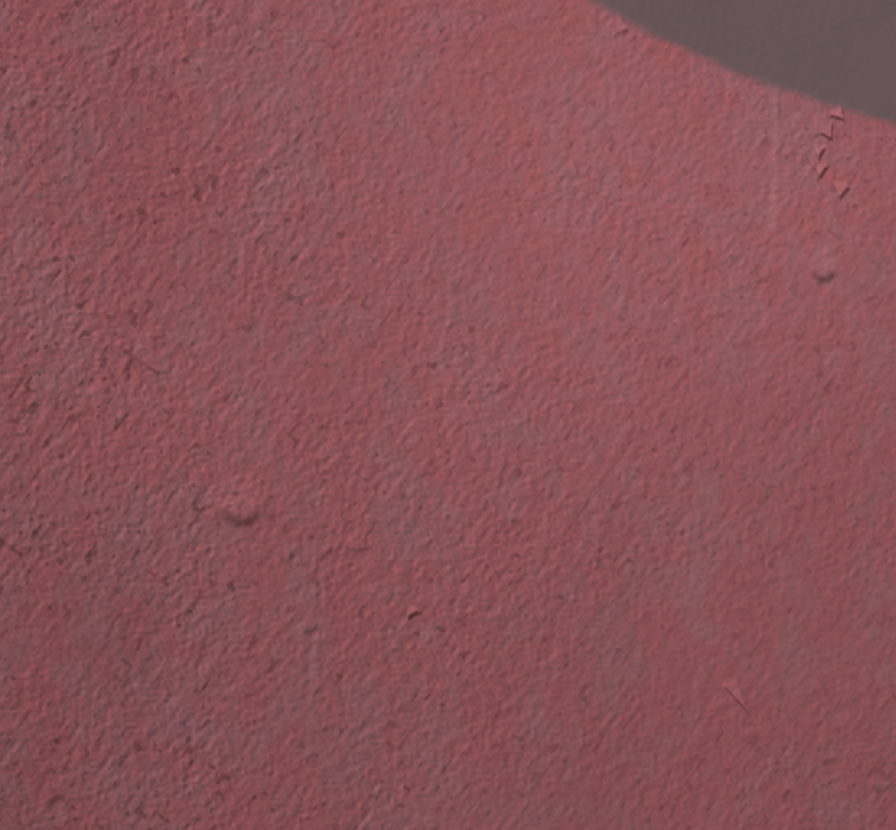
Write a WebGL 1 fragment shader that draws this texture.

```glsl
precision highp float;
// Dusty red painted plaster with fine relief, blisters, flakes and a grey corner.
uniform vec2 u_resolution;

float hash(vec2 p) {
  vec3 q = fract(vec3(p.xyx) * 0.1031);
  q += dot(q, q.yzx + 33.33);
  return fract((q.x + q.y) * q.z);
}

float noise(vec2 p) {
  vec2 i = floor(p), f = fract(p);
  f = f * f * (3.0 - 2.0 * f);
  return mix(mix(hash(i), hash(i + vec2(1.0, 0.0)), f.x),
             mix(hash(i + vec2(0.0, 1.0)), hash(i + vec2(1.0, 1.0)), f.x), f.y);
}

float fbm(vec2 p) {
  float sum = 0.0, amp = 0.5;
  for (int i = 0; i < 4; i++) {
    sum += amp * noise(p);
    p = mat2(1.6, 1.2, -1.2, 1.6) * p + 17.3;
    amp *= 0.5;
  }
  return sum;
}

mat2 rotation(float a) {
  return mat2(cos(a), -sin(a), sin(a), cos(a));
}

// Plaster height: short crisp grains leaning to the upper right
float plaster(vec2 p) {
  vec2 q = rotation(0.95) * p + 9.0;
  return 0.50 * noise(q * vec2(105.0, 175.0))
       + 0.36 * noise(p * 255.0 + 40.0)
       + 0.25 * noise(q * vec2(55.0, 80.0) + 70.0);
}

// Teardrop swelling: pale left rim, dark crescent below
float blister(vec2 p, vec2 centre, vec2 size) {
  vec2 q = (p - centre) / size;
  q.x *= 1.0 + 0.5 * max(q.y, 0.0);
  float d = length(q);
  float rim = exp(-pow((d - 1.0) * 4.5, 2.0));
  float body = 1.0 - smoothstep(0.6, 1.1, d);
  return 0.25 * body + 0.3 * rim * smoothstep(0.2, -0.9, q.x + q.y * 0.3)
       - 1.3 * rim * smoothstep(-0.3, -0.95, q.y);
}

// Curled chip of paint: a lit triangle above its own shadow
float triangle(vec2 p, float size) {
  float d = max(abs(p.x) * 0.87 + p.y * 0.5, -p.y) - size;
  return 1.0 - smoothstep(-0.0015, 0.0015, d);
}

float flake(vec2 p, vec2 centre, float angle, float size, float stretch) {
  mat2 turn = rotation(angle);
  vec2 squash = vec2(1.0, 1.0 / stretch);
  float lit = triangle(turn * (p - centre) * squash, size);
  float shadow = triangle(turn * (p - centre + vec2(-0.002, 0.005)) * squash, size);
  return 0.55 * lit - 1.6 * shadow * (1.0 - lit);
}

void main() {
  vec2 p = gl_FragCoord.xy / u_resolution.y;

  // Broad light, strongest at the upper right and dim at the lower left
  vec2 glow = p - vec2(0.82, 0.8);
  float light = 0.505 + 0.06 * exp(-3.5 * dot(glow, glow));
  light += 0.02 * smoothstep(0.2, 0.9, p.y) - 0.022 * smoothstep(0.6, 0.0, p.x + p.y * 0.7);
  light += 0.035 * (fbm(p * vec2(7.0, 4.0)) - 0.47);

  // Mauve weathering in faint vertical veils and small smudges
  float veil = 0.45 * fbm(p * vec2(19.0, 8.0) + 5.0) + 0.55 * fbm(p * 42.0 + 60.0);
  float mauve = smoothstep(0.32, 0.66, veil);
  vec3 red = light * vec3(1.02, 0.588, 0.615);
  vec3 dusty = light * vec3(0.985, 0.632, 0.672);
  vec3 colour = mix(red, dusty, mauve);

  // Fine relief, roughest at the left
  vec2 lamp = vec2(-0.0021, 0.0016);
  float slope = plaster(p - lamp) - plaster(p + lamp);
  float rough = mix(0.29, 0.17, smoothstep(0.15, 1.0, p.x + 0.15 * p.y));
  rough *= 0.75 + 0.5 * noise(p * 9.0 + 3.0);
  float grain = slope * rough;
  colour *= 1.0 + grain;
  colour.r += 0.05 * grain;
  colour *= 1.0 + 0.04 * (noise(p * 150.0 + 25.0) - 0.5);

  // Sparse dark pits between the grains
  float pits = smoothstep(0.78, 0.95, noise(rotation(0.95) * p * vec2(95.0, 150.0) + 130.0));
  colour *= 1.0 - 0.55 * rough * pits;

  // Swellings and lone chips
  float marks = blister(p, vec2(0.291, 0.403), vec2(0.025, 0.032));
  marks += blister(p, vec2(0.993, 0.686), vec2(0.015, 0.023));
  marks += 0.6 * blister(p, vec2(0.432, 0.35), vec2(0.018, 0.013));
  marks += flake(p, vec2(0.495, 0.266), 0.5, 0.005, 1.0);
  marks += 0.7 * flake(p, vec2(0.886, 0.168), -2.6, 0.005, 2.8);
  marks += 0.5 * flake(p, vec2(0.747, 0.972), 0.3, 0.004, 2.0);

  // Peeling cluster below the grey corner
  for (int i = 0; i < 5; i++) {
    float n = float(i);
    vec2 spot = vec2(0.975 + 0.05 * hash(vec2(n, 3.0)), 0.775 + 0.023 * n);
    marks += 0.85 * flake(p, spot, 6.28 * hash(vec2(n, 8.0)),
                          0.003 + 0.003 * hash(vec2(n, 12.0)), 1.2);
  }
  colour *= 1.0 + 0.22 * clamp(marks, -1.8, 0.8);

  // Faint pale run of water
  float run = exp(-pow((p.x - 0.933 - 0.012 * (p.y - 0.8)) / 0.004, 2.0));
  run *= smoothstep(0.67, 0.76, p.y) * (0.6 + 0.4 * noise(p * vec2(60.0, 35.0)));
  colour += 0.04 * run;

  // Smooth grey corner with a soft curved edge
  float t = p.x - 0.711;
  float edge = p.y - (1.0 - 0.58 * t + 0.48 * t * t) + 0.006 * (noise(p * 45.0) - 0.5);
  vec3 grey = vec3(0.40, 0.33, 0.34) * (1.0 + 0.2 * grain + 0.06 * (fbm(p * 14.0) - 0.47));
  grey *= 1.0 + 0.08 * clamp(marks, -1.0, 1.0);
  colour = mix(colour, grey, smoothstep(-0.009, 0.009, edge) * step(0.0, t + 0.03));

  gl_FragColor = vec4(colour, 1.0);
}
```
